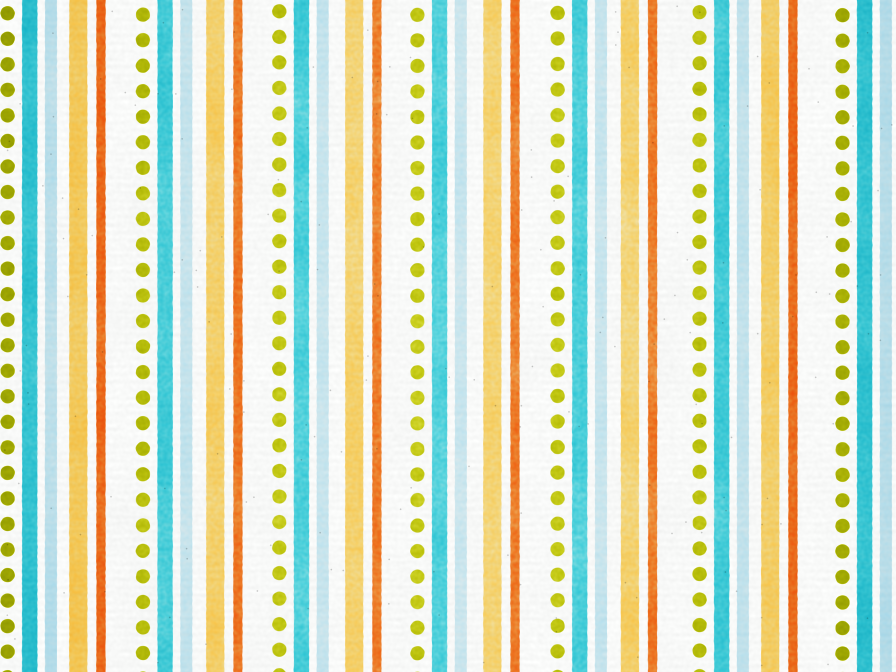
Reproduce this pattern procedurally as a Shadertoy shader.

```glsl
// Worn vertical stripes with columns of dots, printed on ribbed white paper.

// Lengths are fractions of the canvas width
const float PERIOD = 0.1553;       // mean width of one stripe group
const float GROUPS = 6.0;          // whole groups across
const float FIRST_COLUMN = 0.0085; // centre of the leftmost dots
const float BOW = 0.0085;          // leftward drift of the middle groups
const float CELL_MARGIN = 0.018;   // group edge, left of its dots

const float DOT_RADIUS = 0.0079;
const float DOT_STEP = 0.0285;
const float DOT_TOP = 0.0148;      // first dot below the top edge
const float DOT_JITTER = 0.0022;   // vertical shift between columns

// Stripe: offset from the dot column, half width
const vec2 TEAL_BAND = vec2(0.0247, 0.0085);
const vec2 PALE_BAND = vec2(0.0484, 0.0067);
const vec2 YELLOW_BAND = vec2(0.0815, 0.0101);
const vec2 ORANGE_BAND = vec2(0.1068, 0.0051);
const float WARM_SHIFT = 0.0026;   // sway of yellow and orange between groups

const vec3 PAPER = vec3(0.972, 0.976, 0.972);
const vec3 TEAL = vec3(0.28, 0.82, 0.87);
const vec3 PALE = vec3(0.79, 0.91, 0.95);
const vec3 YELLOW = vec3(0.98, 0.83, 0.42);
const vec3 ORANGE = vec3(0.95, 0.47, 0.14);
const vec3 LIME = vec3(0.77, 0.79, 0.07);

const float ROUGHNESS = 0.0006;    // ragged ink edges
const float GRAIN = 0.20;          // fine mottling of the ink
const float BLOTCH = 0.30;         // broad fading of the ink
const float BURN = 1.0;            // darker ink toward the sides
const float RIB_STEP = 0.0088;
const float PI = 3.14159265;

vec2 hash2(vec2 p) {
    vec3 q = fract(p.xyx * vec3(0.1031, 0.1030, 0.0973));
    q += dot(q, q.yzx + 33.33);
    return fract((q.xx + q.yz) * q.zy);
}

float gradientDot(vec2 cell, vec2 offset) {
    float angle = 2.0 * PI * hash2(cell).x;
    return dot(vec2(cos(angle), sin(angle)), offset);
}

float gradientNoise(vec2 p) {
    vec2 i = floor(p), f = p - i;
    vec2 u = f * f * f * (f * (f * 6.0 - 15.0) + 10.0);
    vec2 e = vec2(0.0, 1.0);
    return mix(mix(gradientDot(i, f), gradientDot(i + e.yx, f - e.yx), u.x),
               mix(gradientDot(i + e, f - e), gradientDot(i + 1.0, f - 1.0), u.x), u.y);
}

float fbm(vec2 p) {
    float sum = 0.0, gain = 1.0;
    for (int k = 0; k < 4; k++) {
        sum += gain * gradientNoise(p);
        p = p * 2.03 + 17.3;
        gain *= 0.6;
    }
    return sum;
}

float coverage(float dist, float pixel) {
    return smoothstep(0.75 * pixel, -0.75 * pixel, dist);
}

float band(float x, vec2 spec, float pixel) {
    return coverage(abs(x - spec.x) - spec.y, pixel);
}

void mainImage(out vec4 fragColor, in vec2 fragCoord) {
    float pixel = 1.0 / iResolution.x;
    vec2 uv = fragCoord / iResolution.xy;
    vec2 p = fragCoord * pixel;
    float top = iResolution.y * pixel;

    // Group index and position within the group
    float bowed = p.x + BOW * sin(PI * (p.x - FIRST_COLUMN) / (GROUPS * PERIOD));
    float group = floor((bowed - FIRST_COLUMN + CELL_MARGIN) / PERIOD);
    float column = FIRST_COLUMN + group * PERIOD - BOW * sin(PI * group / GROUPS);
    float x = p.x - column + ROUGHNESS * gradientNoise(p * 190.0);
    float warmX = x + WARM_SHIFT * cos(2.0 * PI * group / 5.0);

    // Stripes and dots
    vec3 ink = vec3(1.0);
    ink = mix(ink, TEAL, band(x, TEAL_BAND, pixel));
    ink = mix(ink, PALE, band(x, PALE_BAND, pixel));
    ink = mix(ink, YELLOW, band(warmX, YELLOW_BAND, pixel));
    ink = mix(ink, ORANGE, band(warmX, ORANGE_BAND, pixel));
    float jitter = DOT_JITTER * sin(group * 2.4);
    float y = mod(top - p.y - DOT_TOP - jitter + 0.5 * DOT_STEP, DOT_STEP) - 0.5 * DOT_STEP;
    float dots = coverage(length(vec2(x, y)) - DOT_RADIUS, pixel);
    ink = mix(ink, LIME, dots);

    // Wear: exponents below one fade the ink, above one deepen it
    float grain = gradientNoise(p * 230.0) + 0.7 * gradientNoise(p * vec2(110.0, 150.0) + 9.0);
    float blotch = fbm(p * 9.0 + 4.0);
    vec2 fromCentre = 2.0 * uv - 1.0;
    float edge = pow(abs(fromCentre.x), 2.5) + 0.15 * pow(abs(fromCentre.y), 4.0);
    float depth = 0.88 + BURN * edge * mix(0.45, 0.9, dots) + GRAIN * grain * 1.6 + BLOTCH * blotch;
    ink = pow(ink, vec3(max(depth, 0.45)));

    // Paper ribs, fibres and sparse specks
    float ribWave = p.y + 0.0012 * gradientNoise(p * 25.0);
    float ribs = sin(2.0 * PI * ribWave / RIB_STEP) * (0.5 + gradientNoise(p * vec2(60.0, 110.0)));
    vec3 paper = PAPER + 0.012 * ribs + 0.018 * grain + 0.012 * blotch;
    vec2 speckCell = floor(p * 75.0);
    vec2 speckPos = 0.2 + 0.6 * hash2(speckCell + 31.0);
    float speckDist = length(fract(p * 75.0) - speckPos) / 75.0 - 0.0008;
    float speck = step(0.955, hash2(speckCell + 7.0).y) * coverage(speckDist, pixel);

    fragColor = vec4(clamp(ink * paper * (1.0 - 0.22 * speck), 0.0, 1.0), 1.0);
}
```
